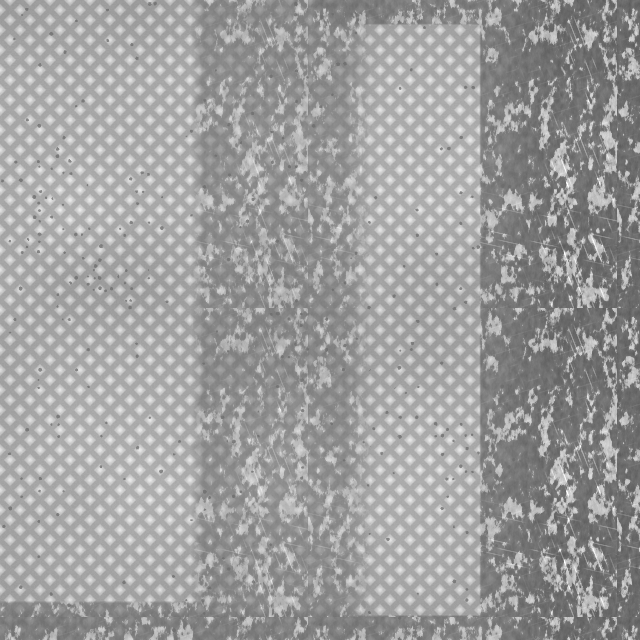
Reproduce this texture procedurally as a Shadertoy shader.

```glsl
// Grey lattice of soft diamonds, clean on two tall panels and worn elsewhere.
// The wear is a tiled layer of stretched value noise, flakes and scratches;
// rectangular masks choose how much of it covers the lattice.
#define CELLS 32.0
#define TILE 0.482
#define LINE_TONE 0.645
#define DIAMOND_TONE 0.88
#define WORN_TONE 0.425
#define FLAKE_GAIN 0.30
#define FLAKE_LEVEL 0.545
#define MID_WEAR 0.52
#define SPECK_CELLS 105.0

float hash(vec2 p) {
    return fract(sin(dot(p, vec2(127.1, 311.7))) * 43758.5453);
}

float noise(vec2 p) {
    vec2 i = floor(p), f = fract(p);
    f = f * f * (3.0 - 2.0 * f);
    return mix(mix(hash(i), hash(i + vec2(1, 0)), f.x),
               mix(hash(i + vec2(0, 1)), hash(i + vec2(1, 1)), f.x), f.y);
}

float fbm(vec2 p) {
    float sum = 0.0, amp = 0.533;
    for (int i = 0; i < 4; i++) {
        sum += amp * noise(p);
        p = mat2(1.6, 1.2, -1.2, 1.6) * p + 7.3;
        amp *= 0.5;
    }
    return sum;
}

float bump(float x, float centre, float width) {
    float d = (x - centre) / width;
    return exp(-d * d);
}

// Diamond profile: a defined rim with a brighter heart
float diamondLattice(vec2 p) {
    vec2 g = p * CELLS;
    vec2 c = abs(fract(vec2(g.x + g.y, g.x - g.y)) - 0.5);
    float d = max(c.x, c.y);
    float rim = smoothstep(0.36, 0.24, d);
    float heart = smoothstep(0.30, 0.02, length(c));
    return 0.5 * rim + 0.5 * heart;
}

// Short random strokes laid along one direction
float scratches(vec2 q, float angle, float seed) {
    float c = cos(angle), s = sin(angle);
    vec2 r = mat2(c, -s, s, c) * q * vec2(7.0, 7.0);
    r.y *= 7.0;
    r.x += hash(vec2(floor(r.y), seed)) * 9.0;
    vec2 id = floor(r), f = fract(r);
    float h = hash(id + seed);
    float dist = abs(f.y - 0.5 - 0.5 * (h - 0.5));
    float ends = smoothstep(0.0, 0.2, f.x) * smoothstep(0.35 + 0.6 * h, 0.2 + 0.4 * h, f.x);
    return smoothstep(0.16, 0.03, dist) * ends * step(0.5, hash(id + seed + 3.7));
}

// Worn surface in tile space, y running downwards
float wornSurface(vec2 q, float diamond) {
    float column = bump(q.x, 0.88, 0.13);
    float cluster = column * bump(q.y, 0.46, 0.12);
    float coarse = fbm(q * vec2(34.0, 17.0));
    float fine = fbm(q * vec2(95.0, 55.0) + 31.0);
    float field = 0.6 * coarse + 0.4 * fine + 0.025 * column + 0.04 * cluster + 0.055 * diamond;
    float flakes = smoothstep(FLAKE_LEVEL, FLAKE_LEVEL + 0.11, field);
    float strokes = scratches(q, 1.2, 5.0) * column
                  + scratches(q, 0.22, 11.0) * bump(q.y, 0.76, 0.12) * 0.8
                  + scratches(q, -0.3, 19.0) * 0.2;
    float tone = WORN_TONE + 0.16 * (fine - 0.5) + 0.04 * column * bump(q.y, 0.46, 0.2);
    tone += FLAKE_GAIN * flakes * (0.75 + 0.5 * fine);
    return tone + 0.20 * strokes;
}

// How strongly the worn layer covers the lattice
float wearAmount(vec2 p) {
    float ragged = 0.012 * (noise(p * 70.0) - 0.5);
    float left = smoothstep(0.318, 0.300, p.x + ragged) * smoothstep(0.057, 0.062, p.y);
    float right = smoothstep(0.53, 0.595, p.x + ragged) * smoothstep(0.752, 0.748, p.x)
                * smoothstep(0.036, 0.040, p.y) * smoothstep(0.964, 0.960, p.y);
    float side = smoothstep(0.748, 0.752, p.x) * (0.22 + 0.26 * smoothstep(0.75, 0.88, p.x));
    float top = smoothstep(0.485, 0.495, p.x) * smoothstep(0.945, 0.975, p.y) * 0.22;
    float bottom = smoothstep(0.06, 0.03, p.y) * 0.18;
    float wear = MID_WEAR + max(side, max(top, bottom));
    return wear * (1.0 - max(left, right));
}

// Dark dust, gathered in a few loose clouds
float specks(vec2 p) {
    vec2 g = p * SPECK_CELLS, id = floor(g);
    vec2 offset = 0.3 + 0.4 * vec2(hash(id + 2.1), hash(id + 8.4));
    float cloud = bump(p.x, 0.155, 0.05) * bump(p.y, 0.565, 0.05)
                + 0.6 * bump(p.x, 0.07, 0.06) * bump(p.y, 0.66, 0.09)
                + 0.4 * bump(p.x, 0.65, 0.07) * bump(p.y, 0.32, 0.08);
    float shown = step(hash(id + 5.5), 0.022 + 0.27 * cloud);
    float radius = 0.13 + 0.17 * hash(id + 13.0);
    float d = length(fract(g) - offset) + 0.12 * (noise(g * 5.0) - 0.5);
    return shown * smoothstep(radius + 0.12, radius - 0.08, d);
}

void mainImage(out vec4 fragColor, in vec2 fragCoord) {
    vec2 p = fragCoord / iResolution.xy;
    vec2 q = fract(vec2(p.x, 1.0 - p.y) / TILE);

    // Clean lattice with slow, tiled shading
    float diamond = diamondLattice(p);
    float shade = 0.018 * cos(6.2832 * (q.y - 0.51)) + 0.05 * (noise(p * 9.0) - 0.5);
    float clean = mix(LINE_TONE, DIAMOND_TONE, diamond) + shade;
    clean += 0.02 * (hash(floor(p * 512.0)) - 0.5);

    // Wear, then dust
    float tone = mix(clean, wornSurface(q, diamond), wearAmount(p));
    tone = mix(tone, 0.42, 0.75 * specks(p));
    fragColor = vec4(vec3(clamp(tone, 0.0, 1.0)), 1.0);
}
```
